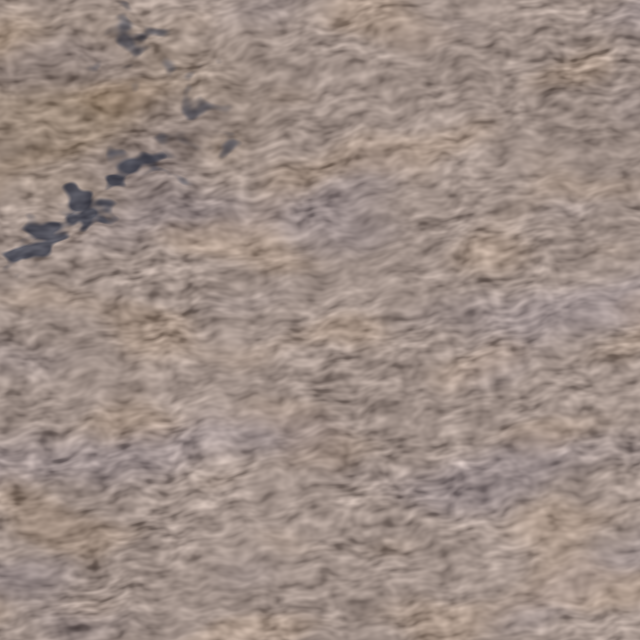
Give the GLSL for this texture, as a Shadertoy shader.

```glsl
vec2 randomGradient(vec2 cell) {
    float h = fract(sin(dot(cell, vec2(127.1, 311.7))) * 43758.5);
    return vec2(cos(6.2832 * h), sin(6.2832 * h));
}

float gradientNoise(vec2 p) {
    vec2 cell = floor(p), f = fract(p);
    vec2 blend = f * f * f * (f * (f * 6.0 - 15.0) + 10.0);
    vec2 right = vec2(1, 0), up = vec2(0, 1);
    float bottom = mix(dot(randomGradient(cell), f),
                       dot(randomGradient(cell + right), f - right), blend.x);
    float top = mix(dot(randomGradient(cell + up), f - up),
                    dot(randomGradient(cell + 1.0), f - 1.0), blend.x);
    return mix(bottom, top, blend.y);
}

float segmentDistance(vec2 p, vec2 a, vec2 b) {
    vec2 along = b - a;
    return length(p - a - along * clamp(dot(p - a, along) / dot(along, along), 0.0, 1.0));
}

// Ripples stretched sideways, finer and fainter with each octave
float rippleHeight(vec2 p) {
    float height = 0.0, weight = 0.15;
    vec2 frequency = vec2(22, 56);
    for (int octave = 0; octave < 3; octave++) {
        height += weight * gradientNoise(p * frequency + float(octave) * 17.3);
        frequency *= vec2(1.75, 1.55);
        weight *= 0.76;
    }
    return height;
}

void mainImage(out vec4 fragColor, in vec2 fragCoord) {
    vec2 uv = fragCoord / iResolution.y;

    // Grain direction: rising slightly to the right, gently bent
    float tilt = 0.13 + 0.12 * gradientNoise(uv * 2.0 + 4.7);
    vec2 grain = vec2(uv.x + uv.y * 0.13, uv.y - uv.x * 0.13);
    grain.y -= (tilt - 0.13) * 0.25;
    grain += 0.012 * vec2(gradientNoise(uv * 14.0), gradientNoise(uv * 17.0 + 31.0));

    // Light and shade
    float clouds = gradientNoise(uv * vec2(2.5, 4.0) + 8.3);
    float streaks = gradientNoise(grain * vec2(5, 17) + 2.6);
    float relief = rippleHeight(grain) * (1.0 + 0.7 * gradientNoise(uv * 6.0 + 51.0));
    float crevice = smoothstep(0.04, 0.15, -relief);
    float shade = relief * 1.1 + 0.07 * streaks + 0.06 * clouds - 0.045 * crevice;
    vec3 color = vec3(0.626, 0.565, 0.535) + shade * vec3(1.0, 0.95, 0.91);

    // Cool and warm tints
    float cool = smoothstep(0.0, 0.45, gradientNoise(grain * vec2(3.5, 8.0) + 12.4));
    float warm = smoothstep(0.02, 0.4, gradientNoise(grain * vec2(5, 11) + 40.0));
    float ochre = 1.0 - smoothstep(0.0, 0.28, length((uv - vec2(0.12, 0.83)) * vec2(0.7, 1.3)));
    color += cool * vec3(-0.045, -0.035, -0.008);
    color += warm * vec3(0.022, 0.008, -0.014);
    color += ochre * vec3(-0.025, -0.035, -0.065);

    // Broken blue-black stains along two strands
    float lowerStrand = segmentDistance(uv, vec2(0.04, 0.615), vec2(0.21, 0.735));
    float upperStrand = segmentDistance(uv, vec2(0.19, 0.95), vec2(0.32, 0.79));
    float blots = gradientNoise(grain * vec2(15, 21) + 6.1)
                + 0.7 * gradientNoise(grain * vec2(36, 60) + 9.8);
    float lowerStain = smoothstep(0.0, 0.4, blots + 0.3 - lowerStrand * 13.0);
    float upperStain = smoothstep(0.0, 0.5, blots + 0.2 - upperStrand * 8.0);
    float stain = max(lowerStain * 0.85, upperStain * 0.65);
    color = mix(color, vec3(0.23, 0.24, 0.29) + relief * 0.6, stain);

    fragColor = vec4(clamp(color, 0.0, 1.0), 1.0);
}
```
